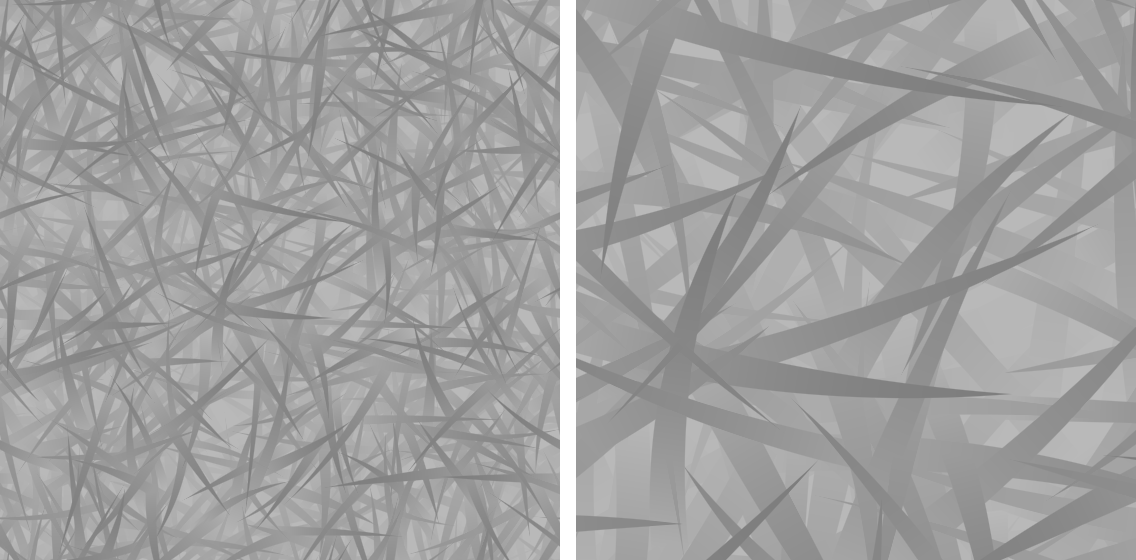
Left, the full canvas; right, a detail of the centre.
Write a Shadertoy shader that draws this texture.

```glsl
// Tangled grey grass blades that darken from the ground towards their sharp tips.

const int LAYERS = 32;
const int CELLS = 5;              // blades per layer along each side
const float GROUND_GREY = 0.725;
const float TIP_GREY = 0.49;
const float TAU = 6.2831853;

// Integer hash: three values from 0 to 1 for a cell, layer and salt.
vec3 hash3(ivec2 cell, int layer, int salt) {
    uvec3 v = uvec3(cell.x + 64 * salt, cell.y, layer) * 1664525u + 1013904223u;
    v.x += v.y * v.z; v.y += v.z * v.x; v.z += v.x * v.y;
    v ^= v >> 16u;
    v.x += v.y * v.z; v.y += v.z * v.x; v.z += v.x * v.y;
    return vec3(v >> 8u) / 16777216.0;
}

// Coverage (x) and height profile (y) of a bent blade centred on the origin.
vec2 blade(vec2 p, float angle, float len, float halfWidth, float bend, float soft) {
    vec2 dir = vec2(cos(angle), sin(angle));
    float along = dot(p, dir) / len;
    float across = dot(p, vec2(-dir.y, dir.x));

    // Parabolic spine, with its slope used to keep the width even
    float spine = bend * len * (4.0 * along * along - 0.33);
    float slope = 8.0 * bend * along;
    float dist = abs(across - spine) * inversesqrt(1.0 + slope * slope);

    // Needle taper at the tip; the root sinks into the ground
    float t = along + 0.5;
    float width = halfWidth * (1.0 - t * t);
    float coverage = clamp(0.5 - (dist - width) / soft, 0.0, 1.0);
    float rise = clamp(t, 0.0, 1.0);
    return vec2(coverage, rise * (2.0 - rise));
}

// Lays one wrapped grid of blades over the grey; the higher blade wins.
float addLayer(float grey, vec2 uv, int layer, float soft) {
    ivec2 home = ivec2(floor(uv * float(CELLS)));
    float tallness = (float(layer) + 0.5) / float(LAYERS);

    for (int y = -1; y <= 1; y++) {
        for (int x = -1; x <= 1; x++) {
            ivec2 cell = home + ivec2(x, y);
            ivec2 wrapped = (cell + CELLS) % CELLS;
            vec3 place = hash3(wrapped, layer, 0);
            vec3 form = hash3(wrapped, layer, 1);

            vec2 centre = (vec2(cell) + place.xy) / float(CELLS);
            float len = mix(0.20, 0.38, form.x);
            float halfWidth = mix(0.007, 0.0125, form.y);
            float bend = mix(-0.08, 0.08, form.z);

            vec2 shape = blade(uv - centre, place.z * TAU, len, halfWidth, bend, soft);
            float bladeGrey = mix(GROUND_GREY, TIP_GREY, tallness * shape.y);
            grey = mix(grey, min(grey, bladeGrey), shape.x);
        }
    }
    return grey;
}

void mainImage(out vec4 fragColor, in vec2 fragCoord) {
    vec2 uv = fragCoord / iResolution.xy;
    float soft = 1.2 / iResolution.y;

    // Stack from the lowest blades to the tallest
    float grey = GROUND_GREY;
    for (int layer = 0; layer < LAYERS; layer++) {
        grey = addLayer(grey, uv, layer, soft);
    }
    fragColor = vec4(vec3(grey), 1.0);
}
```
